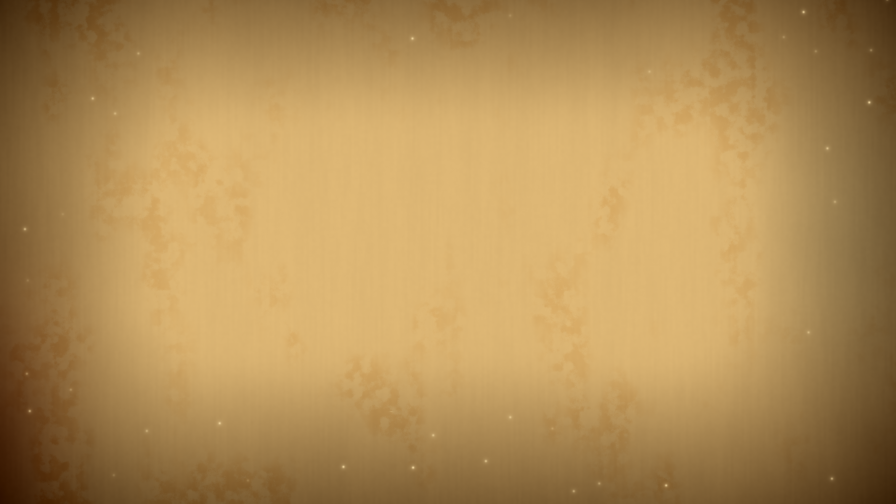
A WebGL 2 fragment shader for this texture:

```glsl
#version 300 es
precision highp float;

#define PAPER vec3(0.870, 0.717, 0.458)
#define SHADOW vec3(0.190, 0.098, 0.005)
#define SPARK vec3(1.00, 0.90, 0.68)
#define GLOW_CENTER vec2(0.890, 0.520)
#define GLOW_HALF vec2(0.636, 0.284)
#define GLOW_ROUND 0.20
#define FALLOFF 2.06
#define STAIN_AMOUNT 0.045
#define FIBER_AMOUNT 0.016
#define GRAIN_AMOUNT 0.022
#define SPARK_CELL 0.105
#define SPARK_DENSITY 0.42

uniform vec2 u_resolution;
out vec4 fragColor;

// Integer hash of a lattice point
float hash(vec2 cell) {
    uvec2 q = uvec2(ivec2(cell)) * uvec2(1597334673u, 3812015801u);
    uint n = (q.x ^ q.y) * 1597334673u;
    n = (n ^ (n >> 15)) * 2246822519u;
    n ^= n >> 13;
    return float(n >> 8) / 16777216.0;
}

float valueNoise(vec2 p) {
    vec2 i = floor(p);
    vec2 f = fract(p);
    f = f * f * (3.0 - 2.0 * f);
    float low = mix(hash(i), hash(i + vec2(1.0, 0.0)), f.x);
    float high = mix(hash(i + vec2(0.0, 1.0)), hash(i + vec2(1.0, 1.0)), f.x);
    return mix(low, high, f.y);
}

float fbm(vec2 p) {
    float sum = 0.0;
    float weight = 0.5;
    for (int octave = 0; octave < 5; octave++) {
        sum += weight * valueNoise(p);
        p = mat2(1.6, 1.2, -1.2, 1.6) * p + 17.3;
        weight *= 0.5;
    }
    return sum;
}

float roundedBox(vec2 p, vec2 halfSize, float radius) {
    vec2 q = abs(p) - halfSize + radius;
    return length(max(q, 0.0)) + min(max(q.x, q.y), 0.0) - radius;
}

float spot(vec2 p, vec2 center, vec2 size) {
    vec2 q = (p - center) / size;
    return exp(-dot(q, q));
}

// Tiny soft lights, at most one per grid cell
float sparks(vec2 p, float border) {
    vec2 cell = floor(p / SPARK_CELL);
    float keep = step(hash(cell + 31.0), SPARK_DENSITY * border);
    vec2 jitter = vec2(hash(cell + 57.0), hash(cell + 83.0));
    vec2 center = (cell + mix(vec2(0.15), vec2(0.85), jitter)) * SPARK_CELL;
    float r = length(p - center);
    float strength = mix(0.15, 0.85, pow(hash(cell + 109.0), 1.5));
    float core = exp(-r * r / 0.000006);
    float halo = exp(-r * r / 0.00004);
    return keep * strength * (0.8 * core + 0.25 * halo);
}

void main() {
    vec2 p = gl_FragCoord.xy / u_resolution.y;
    p.x *= 1.7778 * u_resolution.y / u_resolution.x;

    // Lit plateau with a soft shoulder into the border
    float d = roundedBox(p - GLOW_CENTER, GLOW_HALF, GLOW_ROUND);
    float waver = fbm(p * 3.0 + 5.0) - 0.48;
    float e = d + 0.04 + 0.04 * waver;
    float depth = 0.5 * (e + sqrt(e * e + 0.0016));
    float light = 1.0 - FALLOFF * depth;
    light -= 0.10 * spot(p, vec2(0.0, 0.20), vec2(0.09, 0.24));

    // Stains, vertical fibers and fine grain
    float blotch = fbm(p * vec2(9.0, 5.0) + 40.0);
    float speckle = fbm(p * 55.0 + 11.0);
    float stain = smoothstep(0.46, 0.72, blotch) * smoothstep(0.35, 0.65, speckle);
    float fiber = valueNoise(p * vec2(190.0, 14.0)) - 0.5;
    float band = valueNoise(p * vec2(28.0, 2.5) + 70.0) - 0.5;
    float grain = fbm(p * 130.0 + 90.0) - 0.48;
    light += FIBER_AMOUNT * (fiber + band) + GRAIN_AMOUNT * grain;

    vec3 color = mix(SHADOW, PAPER, max(light, -0.05));
    color -= STAIN_AMOUNT * stain * vec3(0.5, 1.0, 1.3);

    // Olive cast at the right, rust in the lower left
    color += vec3(-0.02, 0.005, 0.02) * spot(p, vec2(1.70, 0.53), vec2(0.16, 0.30));
    color += vec3(0.02, -0.02, -0.015) * spot(p, vec2(0.0, 0.18), vec2(0.14, 0.28));

    // Sparks gather outside the lit area
    float border = smoothstep(-0.04, 0.12, d);
    color += (SPARK - color) * sparks(p, border);

    fragColor = vec4(clamp(color, 0.0, 1.0), 1.0);
}
```
